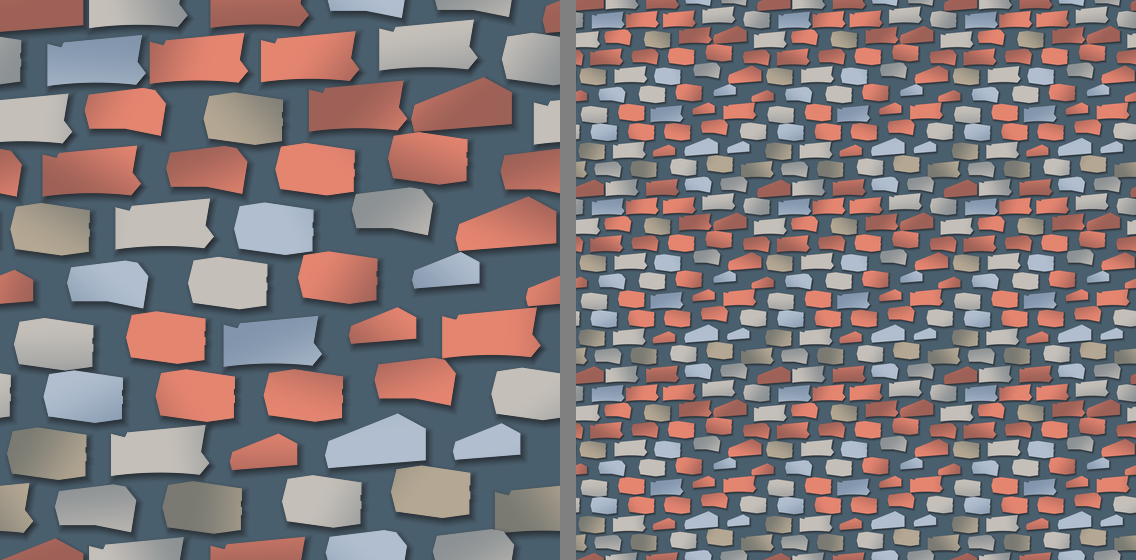
Left, the tile; right, the same tile 3 across and 3 down.
Reproduce this pattern procedurally as a WebGL 1 fragment shader.

```glsl
precision highp float;
// Scattered cut-paper chips with soft drop shadows on a slate ground.
// Chips sit on a wrapped, staggered grid bent by a periodic wave; each takes
// one of four outlines, a paper colour and a light-to-dark gradient.
uniform vec2 u_resolution;

#define COLUMNS 5.0
#define ROWS 10.0
#define UNIT 0.1
#define PHASE vec2(0.373, 0.95)
#define EMPTY_SHARE 0.03
#define JITTER vec2(0.010, 0.004)
#define SHADOW_OFFSET vec2(0.045, -0.065)
#define SHADOW_BLUR 0.13
#define SHADOW_STRENGTH 0.78
#define GROUND vec3(0.292, 0.373, 0.430)
#define SHADOW_COLOR vec3(0.09, 0.09, 0.10)

const float TAU = 6.2831853;

float hash(vec2 p, float seed) {
  vec3 q = fract(vec3(p.xyx + seed * 7.31) * vec3(0.1031, 0.1130, 0.0973));
  q += dot(q, q.yzx + 33.33);
  return fract((q.x + q.y) * q.z);
}

// Approximate signed distance to the area between four edge curves
float between(vec2 p, float left, float right, float bottom, float top) {
  return max(max(left - p.x, p.x - right), max(bottom - p.y, p.y - top) * 0.95);
}

// Wide ticket with a nick in the top edge and a kinked right end
float ticket(vec2 p) {
  float nick = max(0.25 - 0.25 * (p.x + 0.63), 0.25 + 2.0 * (p.x + 0.63));
  float top = min(0.394 + 0.095 * p.x, nick);
  float kink = max(0.73 + 0.17 * (p.y + 0.01), 0.73 - 0.75 * (p.y + 0.01));
  float right = min(kink, 0.88 + 0.83 * (p.y + 0.21));
  return between(p, -0.88, right, -0.38 - 0.08 * p.x * p.x, top);
}

// Blunt block with a slightly torn right side
float block(vec2 p) {
  float tear = 0.018 * smoothstep(0.0, 0.4, sin(p.y * 13.0 + 2.0 * sin(p.y * 7.0)));
  return between(p, -0.71 + 0.25 * abs(p.y), 0.71 - tear,
                 -0.47 + 0.14 * abs(p.x - 0.21), 0.47 - 0.15 * abs(p.x + 0.16));
}

// Chip with a clipped upper right corner and a dropped lower right one
float clipped(vec2 p) {
  float top = min(0.39 + 0.124 * p.x, 0.43 - 0.18 * (p.x - 0.31));
  float corner = (p.y - 0.39 + 1.25 * (p.x - 0.53)) * 0.62;
  float bottom = min(-0.30, -0.32 - 0.2 * (p.x - 0.09));
  return max(corner, between(p, -0.73 + 0.26 * abs(p.y - 0.03),
                             0.70 + 0.16 * p.y, bottom, top));
}

// Low wedge with an off-centre peak
float wedge(vec2 p) {
  float top = 0.49 - max(0.40 * (0.4 - p.x), 0.54 * (p.x - 0.4));
  return between(p, -0.90 + 0.25 * abs(p.y + 0.26), 0.90, -0.42 + 0.08 * p.x, top);
}

float chip(vec2 p, float kind, float wedgeScale) {
  if (kind < 0.28) return ticket(p);
  if (kind < 0.60) return block(p);
  if (kind < 0.83) return clipped(p);
  return wedge(p / wedgeScale) * wedgeScale;
}

// Paper colour, going from its lit tone to its shaded tone
vec3 paper(float pick, float shade) {
  if (pick < 0.34) return mix(vec3(0.895, 0.520, 0.440), vec3(0.620, 0.380, 0.340), shade);
  if (pick < 0.57) return mix(vec3(0.690, 0.745, 0.810), vec3(0.510, 0.585, 0.675), shade);
  if (pick < 0.85) return mix(vec3(0.770, 0.750, 0.725), vec3(0.550, 0.570, 0.580), shade);
  return mix(vec3(0.705, 0.655, 0.575), vec3(0.480, 0.480, 0.450), shade);
}

void main() {
  // The phase lets the canvas border cross chips instead of running along edges
  vec2 uv = gl_FragCoord.xy / u_resolution + PHASE;
  float pixel = 1.0 / (UNIT * min(u_resolution.x, u_resolution.y));
  vec3 color = GROUND;

  // Top to bottom, left to right, so that chips cover their neighbours' shadows
  for (int j = 1; j >= -1; j--) {
    float row = floor(uv.y * ROWS) + float(j);
    float wrappedRow = floor(mod(row + 0.5, ROWS));
    float shift = 0.5 * wrappedRow + 0.35 * hash(vec2(wrappedRow, 3.0), 1.0);
    for (int i = -1; i <= 1; i++) {
      float column = floor(uv.x * COLUMNS - shift) + float(i);
      vec2 id = vec2(floor(mod(column + 0.5, COLUMNS)), wrappedRow);
      if (hash(id, 2.0) < EMPTY_SHARE) continue;

      // Chip centre, bent by the wave, and position inside the chip
      vec2 center = vec2((column + 0.5 + shift) / COLUMNS, (row + 0.5) / ROWS);
      center += JITTER * (2.0 * vec2(hash(id, 3.0), hash(id, 4.0)) - 1.0);
      center.y += 0.012 * sin(TAU * center.x + 1.0) + 0.009 * sin(TAU * 2.0 * center.x);
      vec2 p = (uv - center) / UNIT;

      float kind = hash(id, 5.0);
      float wedgeScale = hash(id, 6.0) < 0.5 ? 0.67 : 1.0;
      float shadowEdge = chip(p - SHADOW_OFFSET, kind, wedgeScale);
      float shadow = 1.0 - smoothstep(-SHADOW_BLUR, SHADOW_BLUR, shadowEdge);
      color = mix(color, SHADOW_COLOR, SHADOW_STRENGTH * shadow);

      float angle = TAU * hash(id, 7.0);
      float slope = dot(p, vec2(cos(angle), sin(angle)));
      float shade = smoothstep(-0.8, 0.8, slope + mix(-1.4, 0.8, hash(id, 8.0)));
      float cover = 1.0 - smoothstep(-0.6 * pixel, 0.6 * pixel, chip(p, kind, wedgeScale));
      color = mix(color, paper(hash(id, 9.0), shade), cover);
    }
  }
  gl_FragColor = vec4(color, 1.0);
}
```
